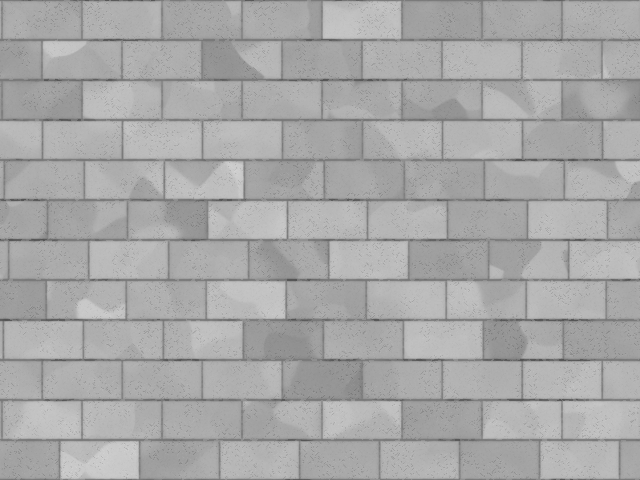
Give the GLSL for this texture, as a WebGL 1 fragment shader.

```glsl
precision highp float;
uniform vec2 u_resolution;

#define COLUMNS 8.0
#define ROWS 12.0
#define HEAD_JOINT 0.020
#define BED_JOINT 0.027
#define BRICK_DARK 0.615
#define BRICK_LIGHT 0.735
#define HEAD_TONE 0.50
#define BED_TONE 0.47
#define GRIME_TONE 0.31
#define STAIN_AMOUNT 0.17
#define PIT_AMOUNT 0.09

vec2 hash2(vec2 p) {
  vec3 q = fract(p.xyx * vec3(0.1031, 0.1030, 0.0973));
  q += dot(q, q.yzx + 33.33);
  return fract((q.xx + q.yz) * q.zy);
}

// Cellular noise: distance to the nearest point and that cell's random value
vec2 cellular(vec2 p) {
  vec2 cell = floor(p);
  vec2 nearest = vec2(8.0, 0.0);
  for (int y = -1; y <= 1; y++) {
    for (int x = -1; x <= 1; x++) {
      vec2 id = cell + vec2(float(x), float(y));
      float d = length(id + hash2(id) - p);
      if (d < nearest.x) nearest = vec2(d, hash2(id + 17.0).x);
    }
  }
  return nearest;
}

// Blended cells: low sharpness gives clouds, high sharpness gives cut patches
float blendedCells(vec2 p, vec2 seed, float sharpness) {
  vec2 cell = floor(p);
  vec2 total = vec2(0.0);
  for (int y = -1; y <= 1; y++) {
    for (int x = -1; x <= 1; x++) {
      vec2 id = cell + vec2(float(x), float(y));
      vec2 toPoint = id + hash2(id + seed) - p;
      float weight = exp(-sharpness * dot(toPoint, toPoint));
      total += weight * vec2(hash2(id + seed + 31.0).y, 1.0);
    }
  }
  return total.x / total.y;
}

// Sideways shift of a course, in brick lengths: half bond with slight drift
float courseShift(float row) {
  float fromMiddle = row - 5.8;
  float drift = 0.025 + 0.085 * exp(-fromMiddle * fromMiddle / 3.0);
  return 0.5 * mod(row, 2.0) + drift + 0.22 * step(10.5, row);
}

void main() {
  vec2 uv = gl_FragCoord.xy / u_resolution;
  float pixel = ROWS / u_resolution.y;

  // Courses counted from the top; wall units are one course high
  vec2 grid = vec2(uv.x * COLUMNS, (1.0 - uv.y) * ROWS);
  vec2 wall = grid * vec2(2.0, 1.0);
  float row = floor(grid.y);
  grid.x -= courseShift(row);
  vec2 brick = vec2(floor(grid.x), row);
  vec2 local = fract(grid);
  vec2 edge = min(local, 1.0 - local) * vec2(2.0, 1.0);
  vec2 tint = hash2(brick + 53.0);
  vec2 wear = hash2(brick + 97.0);

  // Brick tone with stains cut off at the brick's own edges
  float tone = mix(BRICK_DARK, BRICK_LIGHT, tint.x);
  vec2 warped = wall + 0.07 * sin(wall.yx * 5.3 + tint * 6.28);
  float sharpness = mix(5.0, 55.0, wear.x);
  float stain = blendedCells(warped * 0.9, brick * 7.0 + 11.0, sharpness) - 0.5;
  tone += stain * STAIN_AMOUNT * mix(0.15, 1.0, wear.y * wear.y);
  tone += 0.03 * (blendedCells(wall * 2.0, vec2(5.0), 4.0) - 0.5);

  // Clustered pits, each with a pale lower lip
  float clusters = smoothstep(0.35, 0.7, blendedCells(wall * 2.3, vec2(71.0), 7.0));
  vec2 pitPoint = wall * 13.0 + 0.4 * sin(wall.yx * 31.0);
  vec2 pit = cellular(pitPoint);
  float lip = cellular(pitPoint - vec2(0.0, 0.35)).x;
  float pitted = step(0.5, pit.y) * mix(0.2, 1.0, clusters);
  tone -= PIT_AMOUNT * pitted * (1.0 - smoothstep(0.08, 0.38, pit.x));
  tone += 0.025 * clusters * (1.0 - smoothstep(0.05, 0.3, lip));
  tone += 0.012 * (cellular(wall * 27.0).y - 0.5);

  // Soft shading towards the edges
  tone -= 0.035 * (1.0 - smoothstep(0.0, 0.12, min(edge.x, edge.y)));

  // Joints with uneven sides
  float wobble = 0.008 * (blendedCells(wall * 9.0, vec2(23.0), 5.0) - 0.5);
  vec2 width = vec2(HEAD_JOINT, BED_JOINT) + wobble;
  float soft = 0.012 + 0.5 * pixel;
  vec2 joint = 1.0 - smoothstep(width - soft, width + soft, edge);

  // Grime in stretches of the bed joints, broken by pale mortar crumbs
  float stretch = blendedCells(vec2(wall.x * 1.1, floor(wall.y + 0.5) * 3.0), vec2(41.0), 8.0);
  float grain = cellular(wall * vec2(9.0, 16.0)).y;
  float grime = smoothstep(0.5, 0.85, stretch) * smoothstep(0.15, 0.7, grain);
  float bed = mix(BED_TONE, GRIME_TONE, grime) + 0.09 * step(0.85, grain);
  float head = HEAD_TONE + 0.06 * (grain - 0.5);
  tone = mix(tone, head, joint.x);
  tone = mix(tone, bed, joint.y);

  gl_FragColor = vec4(vec3(tone), 1.0);
}
```
